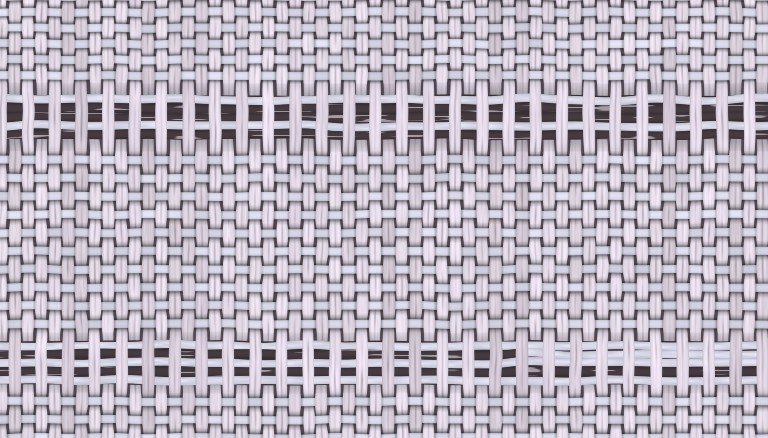
Give the GLSL for this texture, as a Shadertoy shader.

```glsl
#define COLUMNS 57.5      // warp strands across; one strand pitch is the unit
#define HEIGHT 33.0       // canvas height in strand pitches
#define PHASE 0.4         // sideways shift of the strands
#define TOP_PITCH 1.2     // weft spacing above the first band
#define PITCH 1.375       // weft spacing elsewhere
#define BAND_1 vec2(6.3, 11.35)
#define BAND_2 vec2(25.1, 29.55)
#define WEFT_HALF 0.31    // half thickness of a plain weft
#define THREAD_GAP 0.66   // spacing of the threads inside a band

const vec3 GAP = vec2(0.31, 0.35).xxy * vec3(1.0, 0.88, 0.9);
const vec3 DARK = vec3(0.27, 0.23, 0.25);
const vec3 PINK = vec3(0.95, 0.91, 0.97);
const vec3 GREY = vec3(0.83, 0.79, 0.84);
const vec3 BLUE = vec3(0.91, 0.91, 0.98);

float hash(vec2 p) {
    vec3 q = fract(p.xyx * vec3(0.1031, 0.1030, 0.0973));
    q += dot(q, q.yzx + 33.33);
    return fract((q.x + q.y) * q.z);
}

float noise(vec2 p) {
    vec2 i = floor(p), f = fract(p);
    f = f * f * (3.0 - 2.0 * f);
    return mix(mix(hash(i), hash(i + vec2(1, 0)), f.x),
               mix(hash(i + vec2(0, 1)), hash(i + vec2(1, 1)), f.x), f.y);
}

// Soft coverage of a strip with the given half width
float strip(float d, float halfWidth, float aa) {
    return 1.0 - smoothstep(-0.6 * aa, 0.6 * aa, abs(d) - halfWidth);
}

// Row index, offset from the row centre, row height; bands are tall rows
vec3 weftRow(float y) {
    float first = 0.0, start = BAND_1.x, pitch = BAND_1.y - BAND_1.x;
    if (y < BAND_1.x) pitch = TOP_PITCH;
    else if (y >= BAND_2.y) { first = 12.0; start = BAND_2.y; pitch = PITCH; }
    else if (y >= BAND_2.x) { first = 11.0; start = BAND_2.x; pitch = BAND_2.y - BAND_2.x; }
    else if (y >= BAND_1.y) { first = 1.0; start = BAND_1.y; pitch = (BAND_2.x - BAND_1.y) / 10.0; }
    float r = (y - start) / pitch;
    return vec3(first + floor(r), (fract(r) - 0.5) * pitch, pitch);
}

// One warp strand of two filaments; lift is 1 on top of a weft, -1 beneath
void drawWarp(inout vec3 color, vec2 p, float column, float lift, float aa) {
    float id = hash(vec2(column, 7.0));
    float sway = 0.12 * (noise(vec2(column * 5.3, p.y * 0.6)) - 0.5);
    float d = p.x - column - 0.5 - sway;
    float halfWidth = 0.415 + 0.045 * lift + 0.04 * (id - 0.5);
    float u = abs(d) / halfWidth;
    float seam = exp(-d * d / 0.006) * noise(vec2(column * 3.7, p.y * 0.8 + 9.0));
    float shade = mix(0.74, 1.0, smoothstep(-0.75, 0.35, lift));
    shade *= (1.0 - 0.16 * pow(min(u, 1.0), 4.0)) * (1.0 - 0.26 * seam);
    float fibre = noise(vec2(p.x * 9.0, p.y * 0.7)) - 0.5;
    float greyness = 0.6 * smoothstep(0.45, 1.0, id)
                   + 0.4 * noise(vec2(column * 1.9, p.y * 0.35));
    vec3 tint = mix(PINK, GREY, greyness) + 0.07 * fibre;
    color = mix(color, tint * shade, strip(d, halfWidth, aa));
}

// Five parallel pale and dark threads filling a band
void drawBand(inout vec3 color, vec2 p, float offset, bool second, float aa) {
    color = mix(color, DARK * 0.8, strip(offset, 2.5 * THREAD_GAP, aa));
    for (int k = 0; k < 5; k++) {
        float seed = float(k) + (second ? 20.0 : 0.0);
        float wander = 0.22 * (noise(vec2(p.x * 0.3, seed * 7.1)) - 0.5);
        float d = offset - (float(k) - 2.0) * THREAD_GAP - wander;
        bool pale = second ? (k % 2 == 0 || (k == 1 && p.x > 0.68 * COLUMNS))
                           : (k == 0 || k == 3);
        float glint = smoothstep(0.76, 0.88, noise(vec2(p.x * 0.35 + seed, offset * 7.0)));
        vec3 tint = pale ? BLUE * (0.9 + 0.1 * noise(vec2(p.x, offset * 6.0)))
                         : mix(DARK, GREY, 0.7 * glint);
        tint *= 1.0 - 1.6 * d * d;
        color = mix(color, tint, strip(d, 0.31, aa));
    }
}

void mainImage(out vec4 fragColor, in vec2 fragCoord) {
    vec2 uv = fragCoord / iResolution.xy;
    float aa = COLUMNS / iResolution.x;
    vec2 p = vec2(uv.x * COLUMNS + PHASE, (1.0 - uv.y) * HEIGHT);
    p.y += 0.14 * (noise(vec2(p.x * 0.35, p.y * 0.3)) - 0.5);

    vec3 row = weftRow(p.y);
    float column = floor(p.x);
    float arch = cos(3.14159 * row.y / row.z);
    bool second = row.x == 11.0;
    vec3 color = GAP;

    // Strands passing beneath the weft
    for (float i = -1.0; i <= 1.0; i++)
        if (mod(column + i + row.x, 2.0) > 0.5)
            drawWarp(color, p, column + i, -arch, aa);

    // Weft, shaded where it dips under its neighbours
    float parity = mod(column + row.x, 2.0);
    float side = abs(p.x - column - 0.5);
    float reach = parity > 0.5 ? side : 1.0 - side;
    float dip = 1.0 - 0.3 * smoothstep(0.32, 0.62, reach);
    if (row.x == 0.0 || second) {
        drawBand(color, p, row.y, second, aa);
    } else {
        float tone = 0.88 + 0.12 * noise(vec2(p.x * 0.25, row.x * 4.3));
        float curve = 1.0 - 0.14 * pow(min(abs(row.y) / WEFT_HALF, 1.0), 3.0);
        color = mix(color, color * 0.68, strip(row.y, WEFT_HALF + 0.1, 3.0 * aa));
        color = mix(color, BLUE * tone * curve * dip, strip(row.y, WEFT_HALF, aa));
    }

    // Strands passing over the weft
    for (float i = -1.0; i <= 1.0; i++)
        if (mod(column + i + row.x, 2.0) < 0.5)
            drawWarp(color, p, column + i, arch, aa);

    fragColor = vec4(color, 1.0);
}
```
